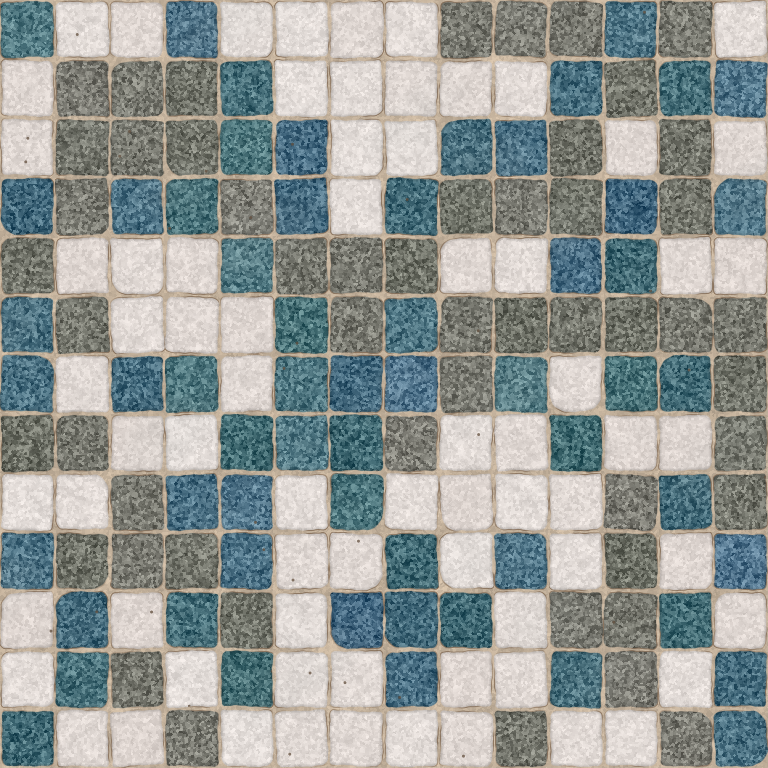
A Shadertoy shader for this texture:

```glsl
// Weathered mosaic of speckled white, grey-green and blue stone tiles in sandy grout.

const vec2  TILES        = vec2(14.0, 13.0);      // repeats across and down
const vec2  HALF_GAP     = vec2(0.0021, 0.0026);  // half the grout width
const float SIZE_JITTER  = 0.0012;
const float TILT         = 0.035;                 // largest rotation, radians
const float WOBBLE       = 0.0007;                // unevenness of tile edges
const float CORNER_MIN   = 0.004;
const float CORNER_MAX   = 0.011;
const float CHIP_RADIUS  = 0.022;
const float CHIP_CHANCE  = 0.035;
const float WHITE_SHARE  = 0.33;
const float GREY_SHARE   = 0.33;
const float GRAIN_SCALE  = 290.0;
const float FLECK_SCALE  = 150.0;
const float PIT_SCALE    = 45.0;
const float PIT_CHANCE   = 0.018;

const vec3 WHITE_STONE = vec3(0.880, 0.850, 0.832);
const vec3 GREY_STONE  = vec3(0.462, 0.466, 0.430);
const vec3 BLUE_STONE  = vec3(0.285, 0.435, 0.495);
const vec3 GROUT       = vec3(0.765, 0.695, 0.610);
const vec3 CRACK       = vec3(0.480, 0.385, 0.300);
const vec3 HAZE        = vec3(0.720, 0.740, 0.730);

// Three random values in 0..1 for an integer cell and a seed
vec3 hash3(vec2 cell, int seed) {
    uvec3 v = uvec3(ivec3(ivec2(floor(cell)), seed));
    v = v * 1664525u + 1013904223u;
    v.x += v.y * v.z; v.y += v.z * v.x; v.z += v.x * v.y;
    v ^= v >> 16u;
    v.x += v.y * v.z; v.y += v.z * v.x; v.z += v.x * v.y;
    return vec3(v >> 8u) * exp2(-24.0);
}

// Cellular noise: x = distance to the nearest seed, yz = random values of that seed
vec3 cellular(vec2 p, int seed) {
    vec2 base = floor(p);
    vec3 nearest = vec3(9.0);
    for (int y = -1; y <= 1; y++)
    for (int x = -1; x <= 1; x++) {
        vec2 cell = base + vec2(x, y);
        vec3 h = hash3(cell, seed);
        float dist = length(cell + h.xy - p);
        if (dist < nearest.x) nearest = vec3(dist, h.z, fract(h.x * 57.0 + h.y));
    }
    return nearest;
}

// Smooth, irregular field of layered sines, about -1..1
float waves(vec2 p) {
    return (sin(p.x + 1.7 * sin(p.y * 0.8)) + sin(p.y * 1.3 + 1.4 * sin(p.x * 0.7 + 2.0))
          + 0.7 * sin(dot(p, vec2(1.9, -2.3)))) / 2.7;
}

// Signed distance to the uneven, round-cornered tile of one cell
float tileDistance(vec2 uv, vec2 id) {
    vec3 shape = hash3(id, 1) - 0.5;
    vec3 place = hash3(id, 2) - 0.5;
    vec2 p = uv - (id + 0.5) / TILES - place.xy * SIZE_JITTER;
    float angle = place.z * 2.0 * TILT * abs(place.z) * 2.0;
    p += angle * vec2(-p.y, p.x);
    vec2 phase = shape.xy * 40.0;
    p += WOBBLE * (sin(p.yx * 75.0 + phase) + 0.6 * sin(p.yx * 190.0 + phase.yx)
                 + 0.35 * sin(p.yx * 480.0 + phase));

    vec3 corner = hash3(id * 2.0 + step(0.0, p), 3);
    float radius = mix(CORNER_MIN, CORNER_MAX, corner.x * corner.x);
    if (corner.y < CHIP_CHANCE) radius = CHIP_RADIUS;

    vec2 halfSize = 0.5 / TILES - HALF_GAP + shape.yz * SIZE_JITTER;
    vec2 q = abs(p) - halfSize + radius;
    return length(max(q, 0.0)) + min(max(q.x, q.y), 0.0) - radius;
}

// Stone colour with a slight tint of its own and mineral grain
vec3 stoneColor(vec2 uv, vec2 id, float grain) {
    vec3 h = hash3(id, 4);
    float tone = h.y - 0.5;
    if (h.x < WHITE_SHARE)
        return WHITE_STONE + tone * vec3(0.025, 0.035, 0.040) + grain * 0.13;
    if (h.x < WHITE_SHARE + GREY_SHARE)
        return GREY_STONE + tone * vec3(0.060, 0.045, 0.055) + grain * vec3(0.36, 0.36, 0.35);
    vec3 blue = BLUE_STONE + tone * vec3(0.080, 0.075, 0.070) + (h.z - 0.5) * vec3(0.0, -0.02, 0.06);
    return blue + grain * vec3(0.37, 0.36, 0.34);
}

void mainImage(out vec4 fragColor, in vec2 fragCoord) {
    vec2 uv = fragCoord / iResolution.xy;
    float pixel = 1.0 / min(iResolution.x, iResolution.y);
    vec2 id = floor(uv * TILES);
    float d = tileDistance(uv, id);

    // Mineral grain at two sizes
    vec3 fine = cellular(uv * GRAIN_SCALE, 5);
    vec3 coarse = cellular(uv * FLECK_SCALE, 6);
    float grain = 0.75 * (fine.y - 0.5) + 0.35 * (coarse.y - 0.5);

    // Tile face: cloudy wear, darker rim, rare pits
    vec3 stone = stoneColor(uv, id, grain);
    stone = mix(stone, HAZE, 0.10 * smoothstep(0.1, 0.9, waves(uv * 17.0 + 3.0)));
    stone *= 1.0 + 0.025 * waves(uv * 110.0);
    stone *= 1.0 - 0.13 * smoothstep(-0.0045, 0.0, d);
    vec3 pit = cellular(uv * PIT_SCALE, 7);
    float pitMask = step(pit.y, PIT_CHANCE) * smoothstep(0.12, 0.05, pit.x);
    stone = mix(stone, CRACK * 0.8, 0.75 * pitMask);

    // Grout: sandy grain with broken dark cracks along the tile edges
    vec3 grout = GROUT * (1.0 + 0.16 * grain + 0.06 * waves(uv * 60.0));
    float crackLine = smoothstep(0.0016, 0.0002, abs(d - 0.0004));
    float broken = smoothstep(-0.25, 0.6, waves(uv * 75.0 + 8.0));
    grout = mix(grout, CRACK, 0.8 * crackLine * broken);

    float cover = smoothstep(0.75 * pixel, -0.75 * pixel, d);
    fragColor = vec4(clamp(mix(grout, stone, cover), 0.0, 1.0), 1.0);
}
```
